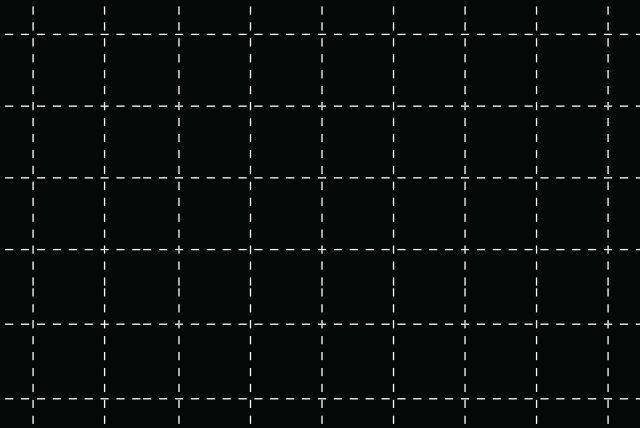
Give the GLSL for this pattern, as a Shadertoy shader.

```glsl
// White dashed grid on near-black: nine columns and six rows of dashed rules.
// Lengths are in dash periods; the grid is two sheets per axis, joined at a
// seam where the dash rhythm restarts and one cell becomes slightly wider.

#define CANVAS vec2(40.27, 26.85)    // canvas size, in dash periods
#define ANCHOR vec2(6.581, 15.658)   // last grid crossing before the seams
#define PITCH 4.5                    // regular spacing of the rules
#define SEAM_PITCH 4.68              // spacing of the rules across a seam
#define DASH_HALF 0.257              // half length of a dash
#define RULE_HALF 0.042              // half thickness of a rule
#define GROUND vec3(0.02, 0.03, 0.025)
#define INK vec3(0.97)

// Signed offset from the nearest multiple of the period.
vec2 nearest(vec2 q, vec2 period) {
    return q - period * floor(q / period + 0.5);
}

// Share of a pixel covered by a band of the given half width, per axis.
vec2 bandCoverage(vec2 offset, float halfWidth, vec2 pixel) {
    vec2 low = max(offset - 0.5 * pixel, vec2(-halfWidth));
    vec2 high = min(offset + 0.5 * pixel, vec2(halfWidth));
    return max(high - low, 0.0) / pixel;
}

void mainImage(out vec4 fragColor, in vec2 fragCoord) {
    // Position measured from the top left.
    vec2 uv = fragCoord / iResolution.xy;
    vec2 p = vec2(uv.x, 1.0 - uv.y) * CANVAS;
    vec2 pixel = CANVAS / iResolution.xy;

    // Past each seam, restart the pattern at the next crossing.
    vec2 pastSeam = step(ANCHOR + 0.5 * SEAM_PITCH, p);
    vec2 q = p - ANCHOR - SEAM_PITCH * pastSeam;

    // The lowest rows keep the wider spacing.
    vec2 pitch = vec2(PITCH, mix(PITCH, SEAM_PITCH, pastSeam.y));

    // Each rule is broken by the dashes of the other axis.
    vec2 rule = bandCoverage(nearest(q, pitch), RULE_HALF, pixel);
    vec2 dash = bandCoverage(nearest(q, vec2(1.0)), DASH_HALF, pixel);
    vec2 stroke = rule * dash.yx;

    fragColor = vec4(mix(GROUND, INK, max(stroke.x, stroke.y)), 1.0);
}
```
